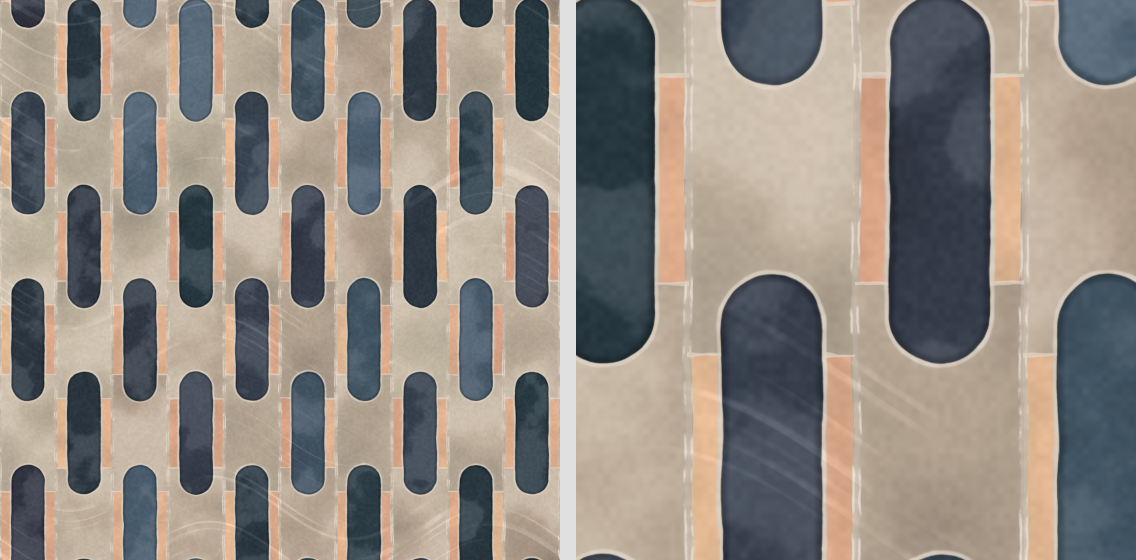
Left: the whole. Right: its middle third, enlarged.
Write a Shadertoy shader that draws this pattern.

```glsl
const vec2 REPEATS = vec2(10.0, 3.0);
const float CAPSULE_RADIUS = 0.030;
const float CAPSULE_REACH = 0.080;   // half length of the straight sides
const float STRIP_REACH = 0.062;     // half height of the side strips
const float ROW_SHIFT = 0.18;
const float TAU = 6.2831853;

float hash(vec2 p) {
    vec3 q = fract(vec3(p.xyx) * 0.1031);
    q += dot(q, q.yzx + 33.33);
    return fract((q.x + q.y) * q.z);
}

// Value noise that wraps after a whole number of cells
float noise(vec2 p, vec2 period) {
    vec2 cell = floor(p), f = fract(p);
    f = f * f * (3.0 - 2.0 * f);
    vec2 a = mod(cell, period), b = mod(cell + 1.0, period);
    return mix(mix(hash(a), hash(vec2(b.x, a.y)), f.x),
               mix(hash(vec2(a.x, b.y)), hash(b), f.x), f.y);
}

float fbm(vec2 uv, float frequency) {
    float sum = 0.0, weight = 0.5;
    for (int i = 0; i < 5; i++) {
        sum += weight * noise(uv * frequency, vec2(frequency));
        frequency *= 2.0;
        weight *= 0.5;
    }
    return sum / 0.97;
}

float capsuleDistance(vec2 p, float reach, float radius) {
    p.y -= clamp(p.y, -reach, reach);
    return length(p) - radius;
}

float fill(float d, float blur) {
    return 1.0 - smoothstep(-blur, blur, d);
}

// Faint, gently bowed scratches in scattered patches
float scratches(vec2 uv) {
    vec2 p = vec2(uv.x * 4.0, uv.y * 160.0 + 9.0 * sin(TAU * uv.x * 2.0));
    float streak = smoothstep(0.70, 0.95, noise(p, vec2(4.0, 160.0)));
    return streak * smoothstep(0.56, 0.72, fbm(uv + 0.37, 5.0));
}

vec3 stoneColour(vec2 uv, vec2 id) {
    float tint = hash(id + 11.0);
    vec3 stone = mix(vec3(0.68, 0.61, 0.54), vec3(0.74, 0.70, 0.62), tint);
    float cloud = fbm(uv + tint, 8.0);
    stone *= 0.80 + 0.42 * cloud;
    return mix(stone, vec3(0.82, 0.77, 0.71), 0.55 * smoothstep(0.52, 0.75, cloud));
}

vec3 capsuleColour(vec2 uv, vec2 id) {
    float shade = hash(id + 37.0);
    vec2 shifted = uv + vec2(shade, hash(id + 53.0));
    vec3 dark = mix(vec3(0.15, 0.22, 0.25), vec3(0.19, 0.20, 0.25), hash(id + 71.0));
    vec3 glaze = mix(dark, vec3(0.31, 0.39, 0.46), shade * shade);
    float cloud = fbm(shifted, 14.0);
    float patches = smoothstep(0.49, 0.60, cloud + 0.10 * (fbm(shifted, 48.0) - 0.5));
    glaze *= 0.82 + 0.36 * cloud;
    return mix(glaze, glaze * 0.65 + vec3(0.18, 0.19, 0.20), 0.65 * patches);
}

vec3 stripColour(vec2 uv, vec2 id, float side) {
    float tint = hash(id + vec2(91.0 + 17.0 * side, 5.0));
    vec3 clay = mix(vec3(0.83, 0.61, 0.50), vec3(0.89, 0.72, 0.57), tint);
    return clay * (0.90 + 0.20 * fbm(uv + tint, 24.0));
}

void mainImage(out vec4 fragColor, in vec2 fragCoord) {
    vec2 uv = fragCoord / iResolution.xy;
    float aa = 0.8 / iResolution.y;

    // Hand-cut wobble of every edge
    vec2 wobble = vec2(fbm(uv, 32.0), fbm(uv + 0.43, 32.0)) - 0.5;
    vec2 warped = uv + 0.0032 * wobble;

    // Staggered columns
    float column = floor(warped.x * REPEATS.x);
    float along = warped.y * REPEATS.y - ROW_SHIFT - 0.5 * mod(column, 2.0);
    float row = floor(along + 0.5);
    vec2 p = vec2(fract(warped.x * REPEATS.x) - 0.5, along - row) / REPEATS;
    vec2 capsuleId = mod(vec2(column, row), REPEATS);
    vec2 stoneId = mod(vec2(column, floor(along)), REPEATS);

    float capsule = capsuleDistance(p, CAPSULE_REACH, CAPSULE_RADIUS);
    float seam = 0.5 / REPEATS.x - abs(p.x);
    float stripEnd = abs(p.y) - STRIP_REACH;
    float strip = max(stripEnd, max(0.0022 - capsule, 0.0024 - seam));
    float grain = noise(uv * 256.0, vec2(256.0));
    float wear = fbm(uv + 0.71, 64.0);
    vec3 groutColour = vec3(0.82, 0.77, 0.71) * (0.90 + 0.2 * wear);

    // Stone ground and clay strips
    vec3 colour = stoneColour(uv, stoneId);
    colour = mix(colour, stripColour(uv, capsuleId, step(0.0, p.x)), fill(strip, aa));

    // Grout: soft bloom, seams with flaking rims, strip ends
    float ragged = 0.0026 * (wear - 0.5);
    float bloom = exp(-min(max(capsule, 0.0), seam) / 0.004);
    colour = mix(colour, groutColour, 0.28 * bloom);
    colour = mix(colour, groutColour * 0.94, 0.75 * fill(seam - 0.0020 - ragged, aa));
    float rim = fill(abs(seam - 0.0022 + ragged) - 0.0007, aa) * smoothstep(0.42, 0.62, wear);
    float ends = fill(abs(stripEnd) - 0.0013 - ragged, aa);
    colour = mix(colour, vec3(0.90, 0.86, 0.81), max(0.8 * rim, 0.6 * ends));

    // Glazed capsules with a darkened edge and a pale outline
    vec3 glaze = capsuleColour(uv, capsuleId);
    glaze *= 1.0 - 0.25 * smoothstep(-0.006, -0.001, capsule);
    colour = mix(colour, glaze, fill(capsule, aa));
    float outline = fill(abs(capsule - 0.0012) - 0.0012 - 0.5 * ragged, aa + 0.0005);
    colour = mix(colour, vec3(0.86, 0.82, 0.77), outline * (0.55 + 0.5 * wear));

    // Surface wear
    colour += 0.07 * scratches(uv) + 0.035 * (grain - 0.5);
    fragColor = vec4(clamp(colour, 0.0, 1.0), 1.0);
}
```
